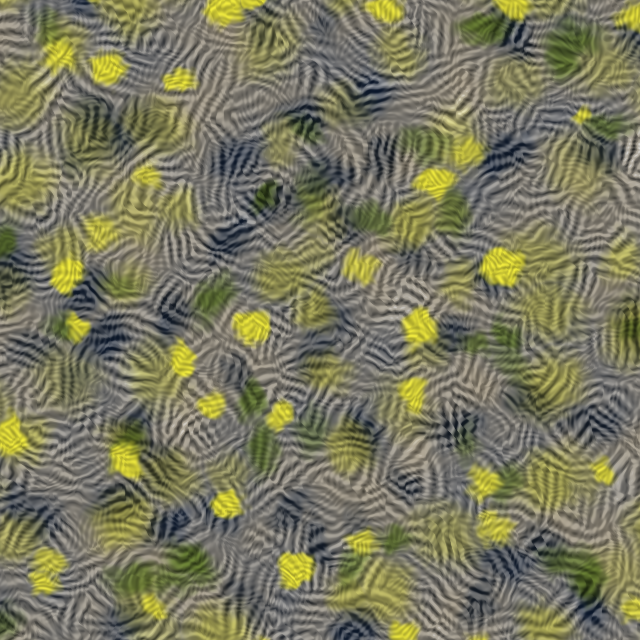
Reproduce this texture procedurally as a WebGL 2 fragment shader.

```glsl
#version 300 es
precision highp float;
// Grey ground of short curved ripples, dotted with yellow tufts, moss and dark hollows.
// Ripples are a sum of randomly turned wave packets, one per grid cell;
// tufts, moss, hollows and glints are soft ellipses scattered on jittered grids.

uniform vec2 u_resolution;
out vec4 fragColor;

const float TAU = 6.28318;

vec3 hash3(vec2 cell) {
    vec3 q = fract(cell.xyx * vec3(0.1031, 0.1030, 0.0973));
    q += dot(q, q.yxz + 33.33);
    return fract((q.xxy + q.yzz) * q.zyx);
}

mat2 turn(float angle) {
    float c = cos(angle), s = sin(angle);
    return mat2(c, s, -s, c);
}

// Layered sines, each layer turned and finer; roughly -1 to 1.
float waves(vec2 p, float frequency) {
    float sum = 0.0, gain = 0.5;
    for (int i = 0; i < 4; i++) {
        sum += gain * sin(p.x * frequency + 1.7 * sin(p.y * frequency * 0.8 + float(i)));
        p = turn(1.1) * p + 0.37;
        frequency *= 1.6;
        gain *= 0.72;
    }
    return sum;
}

// Bent wave packets, evened out in strength; -1 to 1.
float ripples(vec2 p, float cells, float frequency, float bend) {
    vec2 g = p * cells, base = floor(g), sum = vec2(0.0);
    for (int y = -1; y <= 1; y++)
    for (int x = -1; x <= 1; x++) {
        vec2 cell = base + vec2(x, y);
        vec3 r = hash3(cell + 17.0);
        vec3 s = hash3(cell + 71.0);
        vec2 d = g - cell - r.xy;
        float spread = r.z - 0.5;
        vec2 q = turn(1.2 + spread * 2.7) * d;
        float pitch = frequency / cells * mix(0.8, 1.2, s.y);
        float phase = TAU * (pitch * q.x + s.x) + bend * (s.z - 0.5) * q.y * q.y;
        sum += exp(-4.0 * dot(d, d)) * vec2(cos(phase), sin(phase));
    }
    return sum.x / (length(sum) + 0.16);
}

// Coverage of scattered soft ellipses; radius is in cell units.
float scatter(vec2 p, float cells, float seed, float density, float radius, float stretch) {
    vec2 g = p * cells, base = floor(g);
    float cover = 0.0;
    for (int y = -1; y <= 1; y++)
    for (int x = -1; x <= 1; x++) {
        vec2 cell = base + vec2(x, y);
        vec3 r = hash3(cell + seed);
        vec3 s = hash3(cell + seed + 131.0);
        vec2 d = turn(TAU * s.y) * (g - cell - r.xy);
        d *= vec2(1.0 / stretch, stretch);
        float size = radius * mix(0.6, 1.0, s.z);
        float blob = smoothstep(1.0, 0.25, length(d) / size) * mix(0.5, 1.0, r.z);
        cover = max(cover, blob * step(s.x, density));
    }
    return cover;
}

vec3 stoneColor(float tone) {
    vec3 color = mix(vec3(0.08, 0.09, 0.10), vec3(0.43, 0.42, 0.40), smoothstep(0.05, 0.45, tone));
    color = mix(color, vec3(0.67, 0.65, 0.61), smoothstep(0.40, 0.72, tone));
    return mix(color, vec3(0.90, 0.90, 0.91), smoothstep(0.72, 1.05, tone));
}

void main() {
    vec2 p = gl_FragCoord.xy / u_resolution.y;

    // Ragged outlines for everything that is scattered
    vec2 ragged = p + 0.008 * vec2(waves(p, 60.0), waves(p.yx + 3.1, 66.0));
    float drift = waves(p + 1.3, 17.0);

    // Ripples
    vec2 bent = p + 0.004 * vec2(waves(p + 5.0, 38.0), waves(p.yx + 8.0, 41.0));
    float coarse = ripples(bent, 21.0, 62.0, 9.0);
    float fine = ripples(bent + 2.6, 44.0, 120.0, 5.0);
    float strength = 0.78 + 0.3 * waves(p + 7.7, 31.0);

    // Scattered parts
    float hollow = scatter(ragged, 10.0, 11.0, 0.5, 0.62, 1.25);
    float moss = scatter(ragged, 9.0, 37.0, 0.62, 0.72, 1.1);
    float leaf = scatter(ragged, 9.0, 53.0, 0.28, 0.46, 1.3);
    float tuft = scatter(ragged, 10.0, 83.0, 0.42, 0.44, 1.08);
    float glint = scatter(ragged, 8.0, 97.0, 0.28, 0.45, 1.5);

    // Stone, darker and bluer in the hollows
    float tone = 0.48 + 0.25 * strength * coarse + 0.07 * fine + 0.04 * drift;
    tone += glint * (0.08 + 0.16 * coarse) - 0.24 * hollow;
    vec3 color = stoneColor(tone);
    color += hollow * vec3(-0.03, 0.0, 0.05) + drift * vec3(0.02, 0.005, -0.025);

    // Moss, leaves and tufts
    float calm = mix(tone, 0.52, 0.35);
    color = mix(color, calm * vec3(1.20, 1.18, 0.52), 0.85 * moss);
    color = mix(color, calm * vec3(0.55, 0.72, 0.20), 0.85 * leaf);
    vec3 yellow = vec3(0.86, 0.84, 0.22) * (0.93 + 0.10 * coarse + 0.12 * fine);
    color = mix(color, yellow, smoothstep(0.05, 0.75, tuft));

    fragColor = vec4(clamp(color, 0.0, 1.0), 1.0);
}
```
